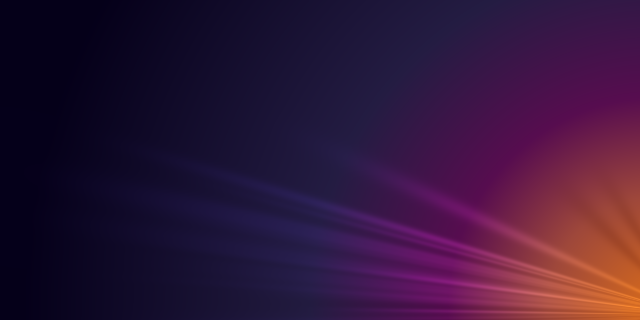
A WebGL 2 fragment shader for this background:

```glsl
#version 300 es
precision highp float;

uniform vec2 u_resolution;
out vec4 fragColor;

#define GLOW_CENTER vec2(2.06, 0.036)
#define RAY_FOCUS vec2(2.16, 0.016)
#define RAY_GAIN 1.0
#define STREAK_DENSITY 75.0
#define STREAK_GAIN 0.30
#define BEAM_COUNT 11

// Each beam: angle, half width, strength, reach
const vec4 BEAMS[BEAM_COUNT] = vec4[](
    vec4(0.015, 0.008, 0.75, 1.30),
    vec4(0.055, 0.012, 0.40, 1.50),
    vec4(0.100, 0.045, 0.45, 1.65),
    vec4(0.135, 0.012, 0.55, 1.25),
    vec4(0.150, 0.022, 0.35, 2.30),
    vec4(0.212, 0.024, 0.65, 2.30),
    vec4(0.262, 0.009, 0.50, 1.75),
    vec4(0.290, 0.014, 0.80, 2.05),
    vec4(0.428, 0.030, 0.60, 1.50),
    vec4(0.780, 0.065, -0.40, 0.65),
    vec4(1.000, 0.060, -0.40, 0.60));

float hash(float n) {
    n = fract(n * 0.1031);
    n *= n + 33.33;
    return fract(n * (n + n));
}

float smoothNoise(float x) {
    float cell = floor(x);
    return mix(hash(cell), hash(cell + 1.0), smoothstep(0.0, 1.0, x - cell));
}

float ramp(float from, float to, float x) {
    return clamp((x - from) / (to - from), 0.0, 1.0);
}

// Radial sky: orange, rust, magenta, navy, near black
vec3 skyColor(float r) {
    vec3 color = vec3(0.80, 0.39, 0.13);
    color = mix(color, vec3(0.62, 0.28, 0.23), ramp(0.08, 0.35, r));
    color = mix(color, vec3(0.34, 0.05, 0.31), ramp(0.35, 0.66, r));
    color = mix(color, vec3(0.14, 0.11, 0.26), ramp(0.66, 1.09, r));
    return mix(color, vec3(0.02, 0.00, 0.10), ramp(1.09, 1.98, r));
}

// Light added by a ray: peach near the focus, then magenta, then indigo
vec3 rayTint(float r) {
    vec3 tint = mix(vec3(0.16, 0.13, 0.05), vec3(0.19, 0.13, 0.14), ramp(0.1, 0.4, r));
    tint = mix(tint, vec3(0.20, 0.04, 0.20), ramp(0.4, 0.75, r));
    return mix(tint, vec3(0.06, 0.04, 0.15), ramp(0.75, 1.15, r));
}

// Sum of the broad beams and the fine streaks between them
float rayLight(float angle, float dist) {
    float light = 0.0;
    for (int i = 0; i < BEAM_COUNT; i++) {
        vec4 beam = BEAMS[i];
        float offset = (angle - beam.x) / beam.y;
        float fade = 1.0 - smoothstep(0.4 * beam.w, beam.w, dist);
        light += beam.z * fade * exp(-offset * offset);
    }
    float streaks = smoothNoise(angle * STREAK_DENSITY + 40.0) - 0.5;
    float fan = 1.0 - smoothstep(0.16, 0.36, angle);
    return light + STREAK_GAIN * streaks * fan * (1.0 - smoothstep(0.7, 2.0, dist));
}

void main() {
    vec2 p = gl_FragCoord.xy / u_resolution.y;
    float glowRadius = length(p - GLOW_CENTER);
    vec2 toPoint = vec2(RAY_FOCUS.x - p.x, p.y - RAY_FOCUS.y);
    float light = rayLight(atan(toPoint.y, toPoint.x), length(toPoint));

    vec3 color = skyColor(glowRadius) + RAY_GAIN * light * rayTint(glowRadius);
    fragColor = vec4(clamp(color, 0.0, 1.0), 1.0);
}
```
